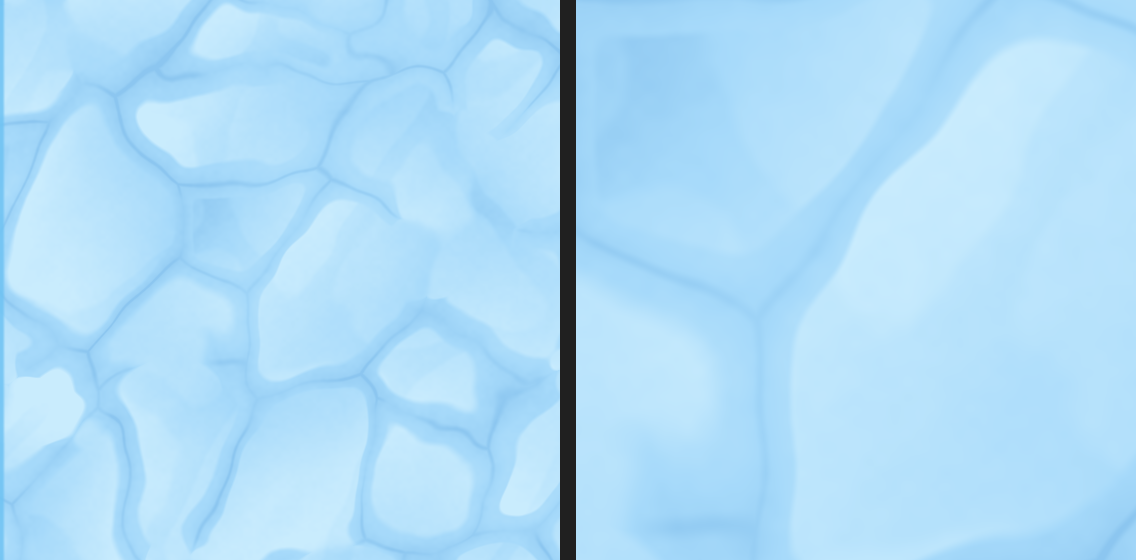
Left, the full canvas; right, a detail of the centre.
Write a WebGL 2 fragment shader that draws this texture.

```glsl
#version 300 es
precision highp float;

uniform vec2 u_resolution;
out vec4 fragColor;

const vec3 CREASE_COLOR = vec3(0.55, 0.778, 0.94);
const vec3 BAND_COLOR = vec3(0.648, 0.851, 0.979);
const vec3 PALE_COLOR = vec3(0.79, 0.925, 0.993);
const vec3 RIM_COLOR = vec3(0.43, 0.76, 0.95);
const vec2 CELL_SCALE = vec2(3.8, 4.7);  // cells along and across the grain
const float GRAIN_ANGLE = 0.85;
const float JITTER = 0.94;
const float CORNER_SHARPNESS = 18.0;
const float BLEND_SHARPNESS = 24.0;
const float WARP = 0.5;
const float WOBBLE = 0.08;
const float CREASE_WIDTH = 0.028;
const float CREASE_STRENGTH = 0.22;
const float NECK_LIFT = 0.17;
const float FACET_SCALE = 0.62;
const float FACET_STRENGTH = 0.12;
const float STREAK_STRENGTH = 0.09;
const float GRAIN_STRENGTH = 0.045;
const float CLOUD_STRENGTH = 0.3;
const float RIM_WIDTH = 0.007;

float hash(vec2 p) {
    return fract(sin(dot(p, vec2(127.1, 311.7))) * 43758.5453);
}

vec2 hash2(vec2 p) {
    return vec2(hash(p), hash(p + 37.3));
}

float noise(vec2 p) {
    vec2 i = floor(p);
    vec2 f = fract(p);
    f = f * f * (3.0 - 2.0 * f);
    float low = mix(hash(i), hash(i + vec2(1, 0)), f.x);
    float high = mix(hash(i + vec2(0, 1)), hash(i + vec2(1, 1)), f.x);
    return mix(low, high, f.y);
}

vec2 noise2(vec2 p) {
    return vec2(noise(p), noise(p + 19.7)) - 0.5;
}

mat2 rotation(float a) {
    return mat2(cos(a), -sin(a), sin(a), cos(a));
}

vec2 seedOffset(vec2 cell) {
    return 0.5 + JITTER * (hash2(cell) - 0.5);
}

// x: distance to the border, y: same with rounded corners
vec2 borderDistance(vec2 p) {
    vec2 home = floor(p);
    vec2 nearestCell = home;
    vec2 toNearest = vec2(8.0);
    for (int y = -1; y <= 1; y++)
    for (int x = -1; x <= 1; x++) {
        vec2 cell = home + vec2(x, y);
        vec2 r = cell + seedOffset(cell) - p;
        if (dot(r, r) < dot(toNearest, toNearest)) {
            toNearest = r;
            nearestCell = cell;
        }
    }
    float sharp = 8.0;
    float sum = 0.0;
    for (int y = -2; y <= 2; y++)
    for (int x = -2; x <= 2; x++) {
        if (x == 0 && y == 0) continue;
        vec2 cell = nearestCell + vec2(x, y);
        vec2 r = cell + seedOffset(cell) - p;
        float d = dot(0.5 * (toNearest + r), normalize(r - toNearest));
        sharp = min(sharp, d);
        sum += exp(-CORNER_SHARPNESS * d);
    }
    return vec2(sharp, -log(sum) / CORNER_SHARPNESS);
}

// Tone, inset and softness of the slab, blended across borders
vec3 slabTraits(vec2 p) {
    vec2 home = floor(p);
    vec4 total = vec4(0.0);
    for (int y = -1; y <= 1; y++)
    for (int x = -1; x <= 1; x++) {
        vec2 cell = home + vec2(x, y);
        vec2 r = cell + seedOffset(cell) - p;
        vec2 light = rotation(6.2832 * hash(cell + 5.1)) * vec2(0.5, 0.0);
        float tone = mix(0.55, 1.02, hash(cell + 11.9)) + dot(light, r);
        float inset = mix(0.05, 0.13, hash(cell + 23.7));
        float softness = mix(0.025, 0.12, pow(hash(cell + 41.3), 2.0));
        total += exp(-BLEND_SHARPNESS * dot(r, r)) * vec4(tone, inset, softness, 1.0);
    }
    return total.xyz / total.w;
}

void main() {
    vec2 uv = gl_FragCoord.xy / u_resolution;
    vec2 p = rotation(GRAIN_ANGLE) * uv * CELL_SCALE.yy;
    p.x *= CELL_SCALE.x / CELL_SCALE.y;
    p += 7.0 + WARP * noise2(p * 1.4) + WOBBLE * noise2(p * 5.0);

    vec2 border = borderDistance(p);
    vec3 traits = slabTraits(p);

    // Bands between slabs, closed here and there by pale necks
    float neck = smoothstep(0.72, 0.86, noise(p * 1.5 + 3.1));
    float depth = border.y + NECK_LIFT * neck;
    float slab = smoothstep(traits.y, traits.y + traits.z, depth);
    float band = mix(0.24, 0.42, smoothstep(-0.05, 0.1, depth));
    band += 0.28 * (noise(uv * 6.0 + 2.3) - 0.5);

    // Faint overlapping sheets inside the slabs
    float facet = smoothstep(0.04, 0.075, borderDistance(p * FACET_SCALE + 31.0).y);

    // Brushed streaks, fine grain and broad clouds
    vec2 brush = rotation(GRAIN_ANGLE) * uv;
    float streaks = noise(brush * vec2(7.0, 24.0)) - 0.5;
    float grain = noise(uv * 75.0) + noise(uv * 130.0 + 4.0) - 1.0;
    float clouds = noise(uv * 4.0 + 8.6) - 0.5;
    float slabTone = traits.x + CLOUD_STRENGTH * clouds - FACET_STRENGTH * (1.0 - facet);
    float tone = mix(band, slabTone, slab);
    tone += STREAK_STRENGTH * streaks + GRAIN_STRENGTH * grain;

    // Thin creases that fade in and out
    float crease = 1.0 - smoothstep(0.0, CREASE_WIDTH, border.x);
    crease *= smoothstep(0.25, 0.7, noise(p * 2.1 + 15.0)) * (1.0 - neck);
    tone = clamp(tone - CREASE_STRENGTH * crease, 0.0, 1.0);

    vec3 color = mix(CREASE_COLOR, BAND_COLOR, clamp(tone / 0.38, 0.0, 1.0));
    color = mix(color, PALE_COLOR, clamp((tone - 0.38) / 0.62, 0.0, 1.0));
    float rim = 1.0 - smoothstep(0.5 * RIM_WIDTH, 1.5 * RIM_WIDTH, uv.x);
    fragColor = vec4(mix(color, RIM_COLOR, 0.85 * rim), 1.0);
}
```
